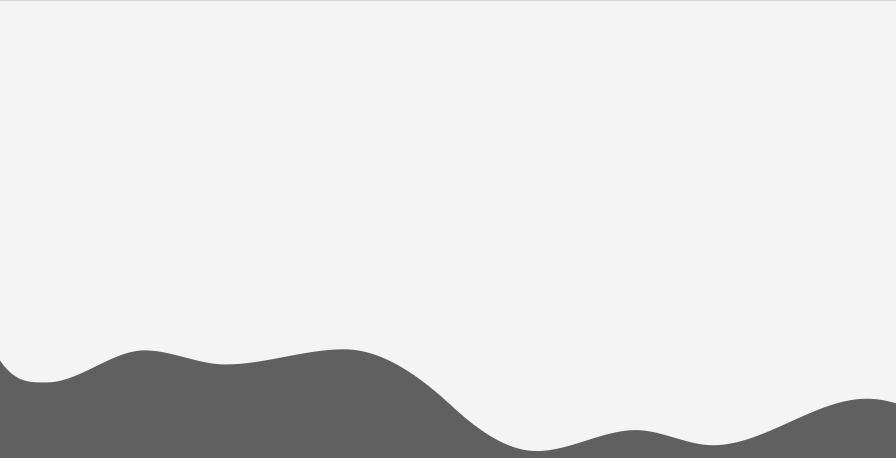
Give the GLSL for this background, as a Shadertoy shader.

```glsl
// Rolling charcoal hills along the foot of a pale backdrop, with a hairline at the top.

#define PAPER_COLOR vec3(0.957)
#define HILL_COLOR vec3(0.376)
#define HAIRLINE_COLOR vec3(0.845)
#define HAIRLINE_HEIGHT 0.0025
#define KNOT_COUNT 11

// Ridge knots: position, height, slope (canvas fractions)
const vec3 ridgeKnots[KNOT_COUNT] = vec3[KNOT_COUNT](
    vec3(0.0, 0.213, -2.9),
    vec3(0.052, 0.165, 0.0),
    vec3(0.1615, 0.235, 0.0),
    vec3(0.2513, 0.2043, 0.0),
    vec3(0.3841, 0.2373, 0.0),
    vec3(0.5039, 0.1142, -1.81),
    vec3(0.599, 0.0152, 0.0),
    vec3(0.7096, 0.0609, 0.0),
    vec3(0.7956, 0.0279, 0.0),
    vec3(0.9674, 0.1294, 0.0),
    vec3(1.0, 0.1193, -0.6)
);

// Cubic Hermite curve between two knots
float hermite(vec3 a, vec3 b, float x) {
    float span = b.x - a.x;
    float t = clamp((x - a.x) / span, 0.0, 1.0);
    float s = 1.0 - t;
    float blend = t * t * (3.0 - 2.0 * t);
    return mix(a.y, b.y, blend) + span * t * s * (a.z * s - b.z * t);
}

float ridgeHeight(float x) {
    float height = ridgeKnots[0].y;
    for (int i = 0; i < KNOT_COUNT - 1; i++) {
        if (x >= ridgeKnots[i].x) {
            height = hermite(ridgeKnots[i], ridgeKnots[i + 1], x);
        }
    }
    return height;
}

void mainImage(out vec4 fragColor, in vec2 fragCoord) {
    vec2 uv = fragCoord / iResolution.xy;
    float halfPixel = 0.5 / iResolution.x;

    // Hill coverage, corrected for the steepness of the ridge
    float rise = ridgeHeight(uv.x + halfPixel) - ridgeHeight(uv.x - halfPixel);
    float steepness = rise * iResolution.y;
    float gap = (ridgeHeight(uv.x) - uv.y) * iResolution.y;
    float hill = clamp(gap / sqrt(1.0 + steepness * steepness) + 0.5, 0.0, 1.0);

    // Hairline along the top edge
    float hairline = clamp((uv.y - 1.0 + HAIRLINE_HEIGHT) * iResolution.y + 0.5, 0.0, 1.0);

    vec3 color = mix(PAPER_COLOR, HAIRLINE_COLOR, hairline);
    color = mix(color, HILL_COLOR, hill);
    fragColor = vec4(color, 1.0);
}
```
